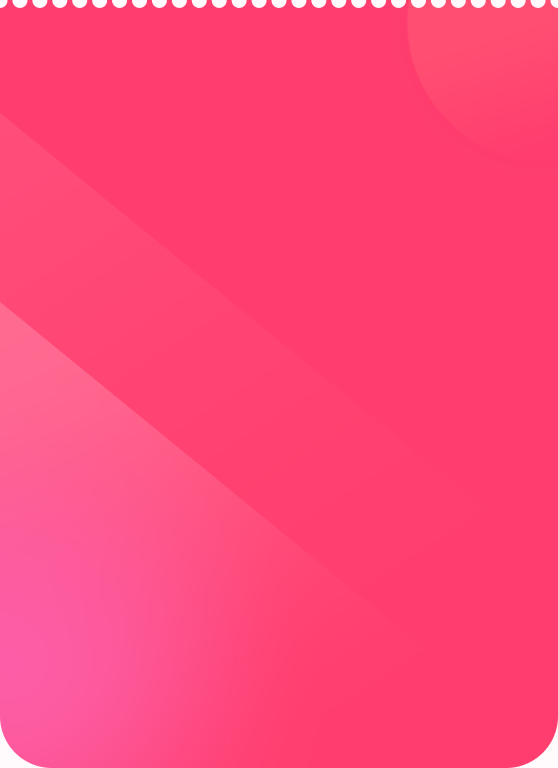
This background is drawn by a Shadertoy shader. Its source:

```glsl
// Rose card with two fading diagonal bands, a magenta corner glow and a faint disc.
// Linear and radial fades are layered through signed-distance masks, then a
// rounded lower edge and a repeated row of dots along the top trim the card.

const vec3 ROSE    = vec3(1.00, 0.245, 0.435);
const vec3 CORAL   = vec3(1.00, 0.305, 0.480);
const vec3 BLUSH   = vec3(1.00, 0.415, 0.570);
const vec3 MAGENTA = vec3(0.99, 0.365, 0.650);
const vec3 DISC    = vec3(1.00, 0.305, 0.445);
const vec3 SHADE   = vec3(0.985, 0.230, 0.420);
const vec3 PAPER   = vec3(1.00, 0.985, 0.990);

const float SLOPE = 0.817;                // fall of both diagonal edges
const vec2 FADE_AXIS = vec2(0.54, 0.84);  // direction in which the bands fade

// Anti-aliased coverage of the region where dist is negative.
float coverage(float dist, float pixel) {
    return clamp(0.5 - dist / pixel, 0.0, 1.0);
}

// Signed distance to a diagonal; negative below it.
float diagonal(vec2 q, float startDepth) {
    return (startDepth + SLOPE * q.x - q.y) / length(vec2(SLOPE, 1.0));
}

// One at the start of a linear ramp, zero at its end.
float fadeOut(float value, float start, float end) {
    return 1.0 - clamp((value - start) / (end - start), 0.0, 1.0);
}

// Signed distance to a rounded box.
float roundedBox(vec2 q, vec2 halfSize, float radius) {
    vec2 d = abs(q) - halfSize + radius;
    return length(max(d, 0.0)) + min(max(d.x, d.y), 0.0) - radius;
}

// Signed distance to a horizontal row of equally spaced dots.
float dotRow(vec2 q, float spacing, float radius) {
    float x = (fract(q.x / spacing + 0.5) - 0.5) * spacing;
    return length(vec2(x, q.y)) - radius;
}

vec3 addDisc(vec3 color, vec2 q, float pixel) {
    float dist = length(q - vec2(0.98, 0.04)) - 0.25;
    float shadow = 0.35 * smoothstep(0.045, 0.0, dist);
    color = mix(color, SHADE, shadow);
    float light = fadeOut(dot(q, vec2(0.30, 0.95)), 0.33, 0.53);
    vec3 fill = mix(ROSE, DISC, light);
    return mix(color, fill, coverage(dist, 2.0 * pixel));
}

vec3 addBands(vec3 color, vec2 q, float pixel) {
    float along = dot(q, FADE_AXIS);

    // Upper band
    float upper = coverage(diagonal(q, 0.2025), pixel);
    color = mix(color, CORAL, upper * pow(fadeOut(along, 0.20, 1.25), 1.5));

    // Lower band and its corner glow
    float lower = coverage(diagonal(q, 0.541), pixel);
    float blush = 1.0 - smoothstep(0.48, 1.40, along);
    float glow = 1.0 - smoothstep(0.0, 0.57, length(q - vec2(0.02, 1.19)));
    vec3 fill = mix(mix(ROSE, BLUSH, blush), MAGENTA, glow);
    return mix(color, fill, lower);
}

void mainImage(out vec4 fragColor, in vec2 fragCoord) {
    // Width is one unit; depth is measured down from the top.
    float height = iResolution.y / iResolution.x;
    float pixel = 1.0 / iResolution.x;
    vec2 q = vec2(fragCoord.x * pixel, height - fragCoord.y * pixel);

    vec3 color = addDisc(ROSE, q, pixel);
    color = addBands(color, q, pixel);

    // Trim: the box runs past the top so only its lower corners are round.
    float card = roundedBox(q - vec2(0.5, 0.0), vec2(0.5, height), 0.093);
    color = mix(PAPER, color, coverage(card, pixel));
    float dots = dotRow(q - vec2(0.0, 0.0008), 1.0 / 28.0, 0.0134);
    color = mix(color, PAPER, coverage(dots, pixel));

    fragColor = vec4(color, 1.0);
}
```
